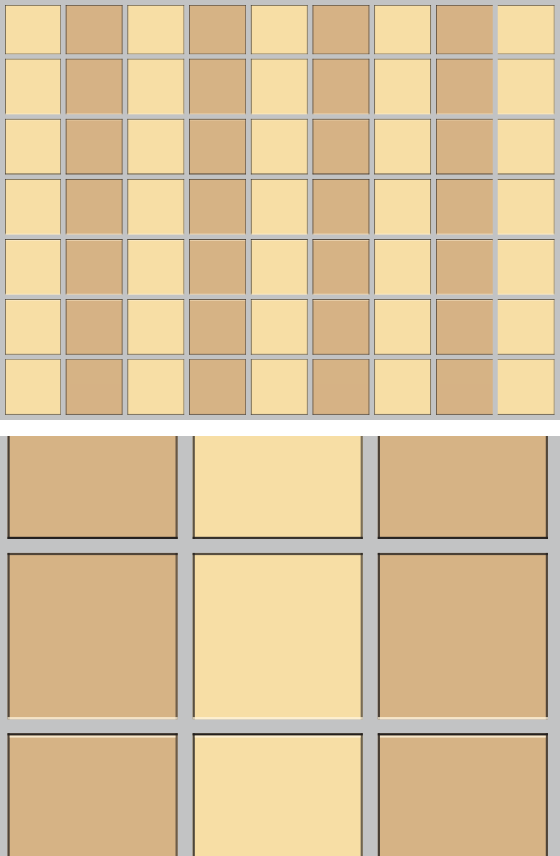
Top, the full canvas; bottom, a detail of the centre.
This pattern is drawn by a WebGL 2 fragment shader. Its source:

```glsl
#version 300 es
precision highp float;
// Grid of square tiles in alternating cream and tan columns, with grey grout and fine worn outlines.

uniform vec2 u_resolution;
out vec4 fragColor;

// Lengths are fractions of the canvas width; the canvas is 1.0 by 0.75.
const vec2 CANVAS = vec2(1.0, 0.75);
const vec2 COUNT = vec2(9.0, 7.0);
const vec2 PITCH = vec2(0.1102, 0.1073);
const vec2 TILE = vec2(0.1013, 0.0990);
const vec2 ORIGIN = vec2(0.0072, 0.0095);
const float MARGIN = 0.0091;
const float LINE = 0.0013;

const vec3 GROUT = vec3(0.76, 0.765, 0.77);
const vec3 CREAM = vec3(0.968, 0.87, 0.648);
const vec3 TAN = vec3(0.84, 0.70, 0.52);
const vec3 INK = vec3(0.13, 0.12, 0.12);
const vec3 PALE = vec3(1.0, 0.96, 0.87);

// Outline strength per row, bottom row first; negative values are pale.
const float BOTTOM_EDGE[7] = float[7](0.8, 0.7, -0.7, -0.8, 1.0, -0.6, 0.45);
const float TOP_EDGE[7] = float[7](0.5, 0.85, 1.0, 0.8, 0.75, 0.6, 0.7);
const float TOP_GLEAM[7] = float[7](0.0, 0.6, 0.8, 0.0, 0.5, 0.0, 0.0);

float hash(vec2 p) {
  return fract(sin(dot(p, vec2(127.1, 311.7))) * 437.58);
}

// Share of a pixel of width px, centred on x, that lies between lo and hi.
float span(float x, float lo, float hi, float px) {
  return clamp((min(hi, x + 0.5 * px) - max(lo, x - 0.5 * px)) / px, 0.0, 1.0);
}

float box(vec2 p, vec2 lo, vec2 hi, vec2 px) {
  return span(p.x, lo.x, hi.x, px.x) * span(p.y, lo.y, hi.y, px.y);
}

// Blends a dark or pale line by its signed strength.
vec3 drawEdge(vec3 base, float coverage, float strength) {
  vec3 tint = strength < 0.0 ? PALE : INK;
  return mix(base, tint, coverage * abs(strength));
}

void main() {
  vec2 px = CANVAS / u_resolution;
  vec2 p = gl_FragCoord.xy * px;

  // Cell index and tile bounds, trimmed at the outer border.
  vec2 halfGap = 0.5 * (PITCH - TILE);
  vec2 id = clamp(floor((p - ORIGIN + halfGap) / PITCH), vec2(0.0), COUNT - 1.0);
  vec2 lo = ORIGIN + id * PITCH;
  vec2 hi = min(lo + TILE, CANVAS - MARGIN);
  lo = max(lo, vec2(MARGIN));
  int row = int(id.y);

  // Tile face
  vec3 face = mix(CREAM, TAN, mod(id.x, 2.0));
  vec3 color = mix(GROUT, face, box(p, lo, hi, px));

  // Side outlines vary by column and vanish around the last gap.
  float wear = 0.9 + 0.1 * hash(id);
  float lastColumn = step(COUNT.x - 1.5, id.x);
  float gapColumn = step(COUNT.x - 2.5, id.x) - lastColumn;
  float left = 0.8 * wear * (1.0 - lastColumn);
  float right = mix(0.55, 0.85, hash(vec2(id.x, 3.0))) * wear;
  right *= (1.0 - gapColumn) * (1.0 - 0.4 * lastColumn);
  color = drawEdge(color, box(p, lo, vec2(lo.x + LINE, hi.y), px), left);
  color = drawEdge(color, box(p, vec2(hi.x - LINE, lo.y), hi, px), right);

  // Top and bottom outlines, with a pale gleam inside some top edges
  vec2 gleamLo = vec2(lo.x + LINE, hi.y - 2.0 * LINE);
  vec2 gleamHi = hi - LINE;
  color = drawEdge(color, box(p, gleamLo, gleamHi, px), -TOP_GLEAM[row]);
  color = drawEdge(color, box(p, vec2(lo.x, hi.y - LINE), hi, px), TOP_EDGE[row] * wear);
  color = drawEdge(color, box(p, lo, vec2(hi.x, lo.y + LINE), px), BOTTOM_EDGE[row] * wear);

  fragColor = vec4(color, 1.0);
}
```
